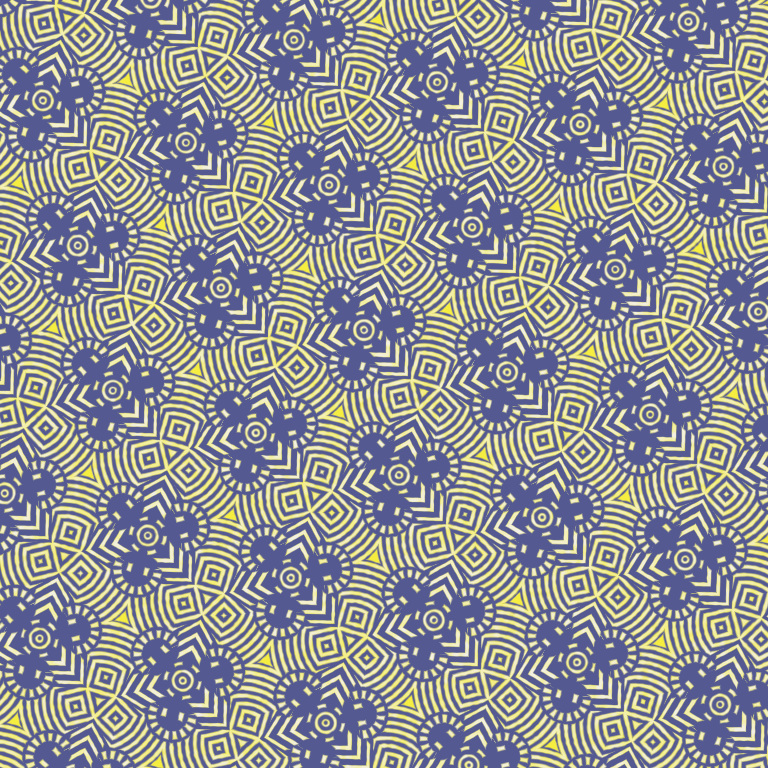
A WebGL 2 fragment shader for this pattern:

```glsl
#version 300 es
precision highp float;
// Three-fold kaleidoscope of fans, chevrons and maze stripes on a hexagonal lattice.

uniform vec2 u_resolution;
out vec4 fragColor;

#define SIDE 0.11216               // mirror triangle side, in canvas units
#define TILT 0.2365                // lattice rotation, radians
#define ORIGIN vec2(0.474, 0.5703) // one rosette centre
#define PITCH 0.09                 // maze stripe period, in triangle sides
#define SOFT 0.013                 // edge softness, in triangle sides
#define WOBBLE 0.010               // unevenness of the edges
#define BLUE vec3(0.33, 0.35, 0.57)
#define CREAM vec3(0.95, 0.94, 0.90)
#define YELLOW vec3(0.96, 0.93, 0.25)

const float PI = 3.14159265;

float hash(vec2 p) {
  vec3 q = fract(vec3(p.xyx) * 0.1031);
  q += dot(q, q.yzx + 33.33);
  return fract((q.x + q.y) * q.z);
}

float noise(vec2 p) {
  vec2 i = floor(p), f = fract(p);
  f = f * f * (3.0 - 2.0 * f);
  return mix(mix(hash(i), hash(i + vec2(1, 0)), f.x),
             mix(hash(i + vec2(0, 1)), hash(i + 1.0), f.x), f.y);
}

// Positive inside a band of the given half width.
float band(float x, float centre, float halfWidth) {
  return halfWidth - abs(x - centre);
}

// Positive on every other half period.
float stripes(float x, float period) {
  return period * (0.25 - abs(fract(x / period + 0.5) - 0.5));
}

// Folds the plane into the triangle (0,0), (1,0), (0.5,0.866).
vec2 foldTriangle(vec2 p) {
  vec2 cell = vec2(3.0, sqrt(3.0));
  vec2 a = mod(p, cell) - 0.5 * cell;
  vec2 b = mod(p + 0.5 * cell, cell) - 0.5 * cell;
  vec2 q = dot(a, a) < dot(b, b) ? a : b;
  float angle = mod(atan(q.y, q.x), 2.0 * PI / 3.0);
  angle = PI / 3.0 - abs(angle - PI / 3.0);
  return length(q) * vec2(cos(angle), sin(angle));
}

// Nested squares that open into arcs around the maze corner.
float maze(vec2 p, float u, float v, float fanRadius) {
  vec2 q = p - vec2(0.5, 0.866);
  float along = dot(q, vec2(0.5, -0.866));
  float across = abs(dot(q, vec2(0.866, 0.5)));
  float reach = along > 0.28 ? length(q) - 0.28 : 0.28 - along;
  float lines = stripes(max(reach, across), PITCH);
  float outside = min(fanRadius - 0.32, u + v - 0.79);
  return min(lines, min(outside, length(p) - 0.5));
}

// Right-angled chevrons along the axis to the maze corner.
float chevrons(float u, float v) {
  float shape = -1.0;
  for (int i = 0; i < 3; i++) {
    float k = float(i);
    float arm = 0.13 + 0.035 * k;
    shape = max(shape, min(band(u + v, 0.40 + 0.155 * k, 0.034 - 0.004 * k), arm - v));
  }
  return shape;
}

// Radial lashes around the fan rim, with one inner dash.
float fan(vec2 q, float radius) {
  float angle = atan(q.y, q.x);
  float lashes = stripes(angle, 0.40) * radius;
  lashes = min(lashes, min(band(radius, 0.235, 0.045), 1.9 - angle));
  vec2 dash = abs(q - vec2(-0.01, 0.10)) - vec2(0.045, 0.025);
  return max(lashes, -max(dash.x, dash.y));
}

// Thin, partly broken rings at the rosette centre.
float rings(vec2 p) {
  float r = length(p), angle = atan(p.y, p.x);
  float outer = min(band(r, 0.20, 0.018), r * band(angle, 0.52, 0.24));
  return max(max(band(r, 0.035, 0.012), band(r, 0.11, 0.016)), outer);
}

void main() {
  vec2 uv = gl_FragCoord.xy / u_resolution;
  float c = cos(TILT), s = sin(TILT);
  vec2 p = foldTriangle(mat2(c, -s, s, c) * (uv - ORIGIN) / SIDE);

  // Coordinates of the chevron axis and the fan.
  float u = dot(p, vec2(0.5, 0.866));
  float v = abs(dot(p, vec2(0.866, -0.5)));
  vec2 fanPoint = p - vec2(0.42, 0.0);
  float fanRadius = length(fanPoint);

  // Join all light parts.
  float star = min(length(p - vec2(0.5, 0.866)) - 0.955, p.x - 0.8);
  float ink = max(maze(p, u, v, fanRadius), chevrons(u, v));
  ink = max(max(ink, fan(fanPoint, fanRadius)), max(rings(p), star));
  ink += WOBBLE * (noise(uv * 190.0) - 0.5);
  float cover = smoothstep(-SOFT, SOFT, ink);

  // Pale cores, yellow edges and star, with a fine uneven tint.
  float tint = 0.25 + 0.5 * noise(uv * 150.0) + 0.25 * smoothstep(0.5, 1.0, length(p));
  tint -= 0.3 * smoothstep(0.0, 0.02, ink);
  tint = mix(tint, 1.0, smoothstep(-SOFT, SOFT, star));
  vec3 light = mix(CREAM, YELLOW, clamp(tint, 0.0, 1.0));
  fragColor = vec4(mix(BLUE, light, cover), 1.0);
}
```
